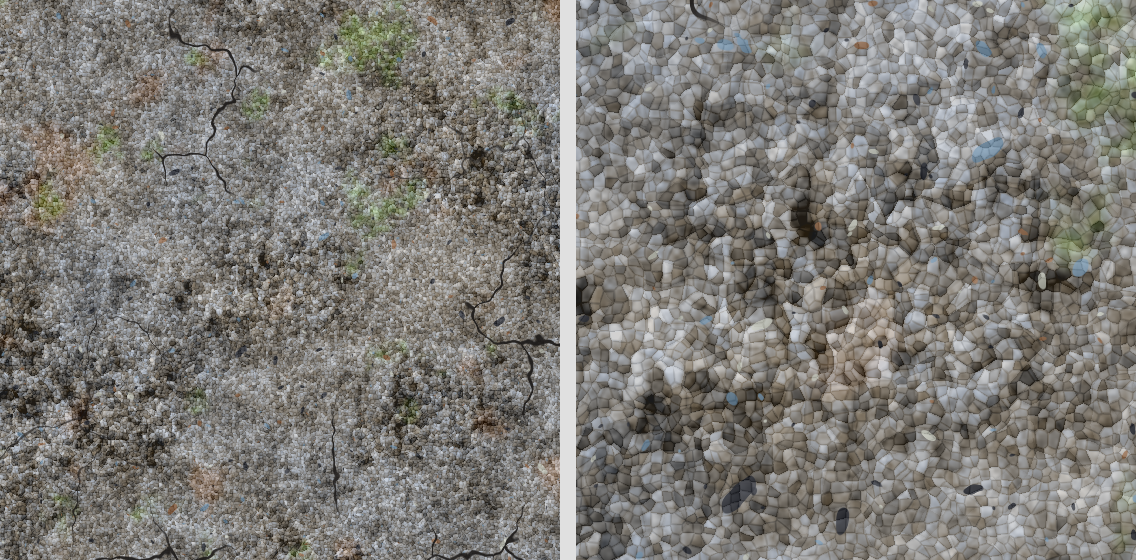
Left: the whole. Right: its middle third, enlarged.
Write a WebGL 2 fragment shader that draws this texture.

```glsl
#version 300 es
precision highp float;
// Dry, gritty soil: pale silt and coarser gravel blended by low-frequency noise.
// Voronoi cells form the grains and the branching cracks; scattered ellipses
// form stone chips, and thresholded noise adds moss, rust and dark pits.

#define BASE_TONE 0.565
#define COARSE_CELLS 82.0
#define FINE_CELLS 165.0
#define COARSE_CONTRAST 0.30
#define FINE_CONTRAST 0.25
#define CLUMP_CONTRAST 0.32
#define PIT_DEPTH 0.22
#define CRACK_CELLS vec2(6.6, 4.4)
#define CRACK_WIDTH 0.0021
#define CHIP_CHANCE 0.20
#define TINT_SPREAD 0.07

uniform vec2 u_resolution;
out vec4 fragColor;

// Integer hash: three random values in 0..1 per lattice cell and seed
vec3 hash3(vec2 cell, int seed) {
    uvec3 v = uvec3(ivec3(ivec2(cell), seed)) * 1664525u + 1013904223u;
    v.x += v.y * v.z; v.y += v.z * v.x; v.z += v.x * v.y;
    v ^= v >> 16u;
    v.x += v.y * v.z; v.y += v.z * v.x; v.z += v.x * v.y;
    return vec3(v >> 8u) / 16777216.0;
}

float noise(vec2 p, int seed) {
    vec2 i = floor(p), f = fract(p);
    f = f * f * (3.0 - 2.0 * f);
    float low = mix(hash3(i, seed).x, hash3(i + vec2(1, 0), seed).x, f.x);
    float high = mix(hash3(i + vec2(0, 1), seed).x, hash3(i + vec2(1, 1), seed).x, f.x);
    return mix(low, high, f.y);
}

float fbm(vec2 p, int seed) {
    float sum = 0.0, amp = 0.5;
    for (int i = 0; i < 4; i++) {
        sum += amp * noise(p, seed + i);
        p = mat2(1.6, 1.2, -1.2, 1.6) * p + 3.7;
        amp *= 0.5;
    }
    return sum / 0.9375;
}

// Returns distance to the cell border; outputs cell values and vector to its centre
float voronoi(vec2 p, int seed, out vec3 id, out vec2 toCentre) {
    vec2 base = floor(p), second = vec2(9.0);
    toCentre = vec2(8.0);
    for (int y = -1; y <= 1; y++)
    for (int x = -1; x <= 1; x++) {
        vec2 cell = base + vec2(x, y);
        vec3 h = hash3(cell, seed);
        vec2 d = cell + 0.1 + 0.8 * h.xy - p;
        if (dot(d, d) < dot(toCentre, toCentre)) {
            second = toCentre;
            toCentre = d;
            id = hash3(cell, seed + 50);
        } else if (dot(d, d) < dot(second, second)) second = d;
    }
    return dot(0.5 * (toCentre + second), normalize(second - toCentre));
}

// Tone of a grain layer in x, warm or cool tint in y
vec2 grains(vec2 p, float aa, int seed, float contrast) {
    vec3 id; vec2 c;
    float edge = voronoi(p, seed, id, c);
    float body = smoothstep(0.0, max(0.16, aa), edge);
    float lit = dot(c, vec2(0.6, -0.8));
    float tone = contrast * (id.x - 0.5 + 0.35 * lit) - 0.10 * (1.0 - body);
    return vec2(tone, (id.y - 0.5) * body);
}

// Scattered stone chips: rgb colour, coverage in alpha
vec4 chips(vec2 p, float aa, int seed) {
    vec2 cell = floor(p);
    vec3 h = hash3(cell, seed), k = hash3(cell, seed + 1);
    vec2 d = fract(p) - 0.3 - 0.4 * h.xy;
    float a = 6.2832 * k.x;
    d = mat2(cos(a), sin(a), -sin(a), cos(a)) * d;
    d.y *= 1.2 + 1.1 * k.y;
    float radius = mix(0.07, 0.20, k.y * k.y) * (0.7 + 0.6 * noise(p * 9.0, seed));
    float cover = 1.0 - smoothstep(-aa, aa, length(d) - radius);
    vec3 col = k.z < 0.35 ? vec3(0.20, 0.21, 0.24) : k.z < 0.58 ? vec3(0.45, 0.56, 0.65)
             : k.z < 0.80 ? vec3(0.74, 0.75, 0.71) : vec3(0.57, 0.42, 0.31);
    return vec4(col, 0.85 * cover * step(h.z, CHIP_CHANCE));
}

void main() {
    float px = 1.0 / min(u_resolution.x, u_resolution.y);
    vec2 uv = gl_FragCoord.xy * px;

    // Ground tone: patches, clumps, grains and pits
    float gravel = smoothstep(0.38, 0.64, fbm(uv * 4.0, 1));
    vec2 warp = vec2(noise(uv * 60.0, 5), noise(uv * 60.0, 6)) * 0.006;
    vec2 coarse = grains((uv + warp) * COARSE_CELLS, px * COARSE_CELLS, 10, COARSE_CONTRAST);
    vec2 fine = grains((uv + warp) * FINE_CELLS, px * FINE_CELLS, 20, FINE_CONTRAST);
    float coarseShare = mix(0.30, 1.0, gravel);
    float tone = BASE_TONE - 0.045 * gravel;
    tone += CLUMP_CONTRAST * (fbm(uv * 19.0, 30) - 0.5);
    tone += coarse.x * coarseShare + fine.x;
    tone += 0.16 * (noise(uv * 300.0, 35) - 0.5);
    tone -= PIT_DEPTH * smoothstep(0.58, 0.76, fbm(uv * 34.0, 40)) * (0.5 + 0.5 * gravel);
    tone = clamp(tone, 0.10, 0.82);

    // Warm shadows and cool highlights, varied per grain
    float warmth = mix(0.018, -0.012, smoothstep(0.44, 0.68, tone));
    warmth += TINT_SPREAD * (0.6 * coarse.y * coarseShare + 0.5 * fine.y);
    warmth += 0.05 * (fbm(uv * 6.0, 45) - 0.5);
    vec3 col = tone + warmth * vec3(1.0, 0.15, -1.1);

    // Moss and rust stains
    float moss = smoothstep(0.64, 0.80, fbm(uv * 11.0, 60)) * noise(uv * 90.0, 64);
    float rust = smoothstep(0.66, 0.82, fbm(uv * 8.0, 70));
    col += moss * vec3(-0.05, 0.03, -0.14) + rust * vec3(0.02, -0.04, -0.08);

    // Chips in three sizes
    for (int i = 0; i < 3; i++) {
        float cells = 15.0 * exp2(float(i));
        vec4 chip = chips(uv * cells + 0.37 * float(i), px * cells, 80 + 5 * i);
        col = mix(col, chip.rgb + 0.6 * fine.x, chip.a);
    }

    // Broken, branching cracks
    vec2 bend = vec2(fbm(uv * 10.0, 100), fbm(uv * 10.0, 110)) - 0.5;
    vec2 jag = vec2(noise(uv * 55.0, 120), noise(uv * 55.0, 121)) - 0.5;
    vec3 id; vec2 c;
    float gap = voronoi((uv + 0.10 * bend + 0.010 * jag) * CRACK_CELLS, 130, id, c) / 5.2;
    float open = smoothstep(0.52, 0.70, noise(uv * 5.5, 140)) * (1.0 - 0.4 * gravel);
    float width = CRACK_WIDTH * open * (0.4 + noise(uv * 32.0, 150));
    float crack = open * (1.0 - smoothstep(width - 0.5 * px, width + px, gap));
    col = mix(col, vec3(0.11, 0.10, 0.095), 0.92 * crack);

    fragColor = vec4(clamp(col, 0.0, 1.0), 1.0);
}
```
